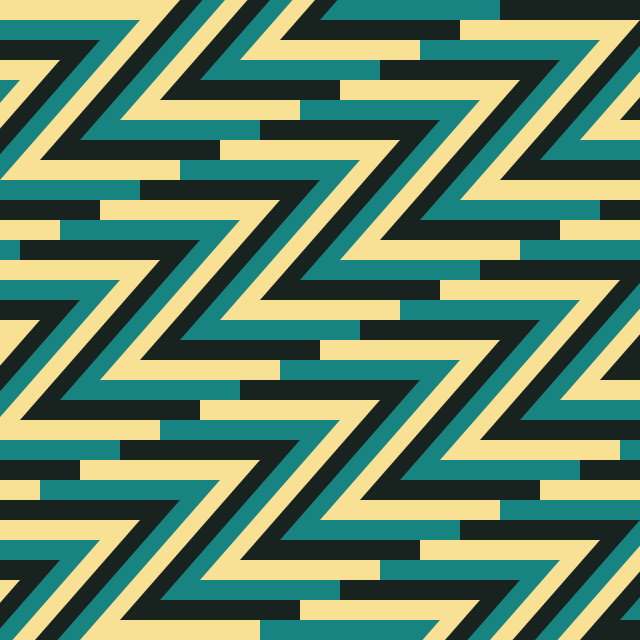
Write a Shadertoy shader that draws this pattern.

```glsl
const vec3 INK   = vec3(0.093, 0.137, 0.122);
const vec3 TEAL  = vec3(0.092, 0.518, 0.506);
const vec3 CREAM = vec3(0.973, 0.882, 0.584);

const float ROWS = 32.0;               // bar rows down the canvas
const float BAR = 9.0;                 // bar length, in row heights
const float STEP = 2.0;                // sideways shift from one row to the next
const float LEAN = 0.875;              // diagonal run per row
const float BAND = STEP - LEAN;        // horizontal width of a diagonal
const float SPAN = 8.0;                // rows from top bar to bottom bar
const float STRIP = BAR + STEP * SPAN; // width of one strip of nested zigzags
const int SAMPLES = 4;                 // antialiasing grid side

// Colour of the zigzag covering p, in row units with y pointing down
vec3 zigzagColor(vec2 p) {
    float row = floor(p.y);
    float x = p.x + STEP * row;
    float strip = floor(x / STRIP) - 1.0;
    float along = mod(x, STRIP);

    // 0 is the top bar, SPAN the bottom bar, diagonals lie between
    float slanted = along - BAR + LEAN * fract(p.y);
    float nested = clamp(ceil(slanted / BAND), 0.0, SPAN);

    float tone = mod(strip - row + nested + 0.5, 3.0);
    return tone < 1.0 ? INK : tone < 2.0 ? TEAL : CREAM;
}

void mainImage(out vec4 fragColor, in vec2 fragCoord) {
    vec3 sum = vec3(0.0);

    // Average a grid of points inside the pixel
    for (int j = 0; j < SAMPLES; j++) {
        for (int i = 0; i < SAMPLES; i++) {
            vec2 offset = (vec2(i, j) + 0.5) / float(SAMPLES) - 0.5;
            vec2 uv = (fragCoord + offset) / iResolution.y;
            sum += zigzagColor(ROWS * vec2(uv.x, 1.0 - uv.y));
        }
    }
    fragColor = vec4(sum / float(SAMPLES * SAMPLES), 1.0);
}
```
